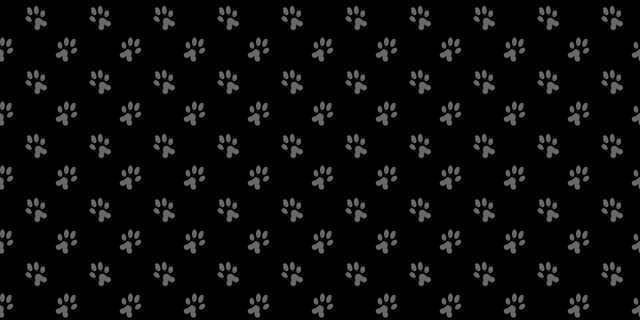
A Shadertoy shader for this pattern:

```glsl
// Staggered grey paw prints on black: each square cell holds one paw leaning
// left and one mirrored paw leaning right. A paw is four ellipse toes and a pad
// of three smoothly blended circles, all as distance functions.

#define REPEATS_DOWN 5.0               // cells per canvas height
#define PAW_SIZE 0.182                 // half paw height, in cells
#define LEFT_PAW vec2(0.563, 0.720)    // centre in the cell
#define RIGHT_PAW vec2(0.041, 0.227)
#define INNER_TOE vec2(0.21, 0.36)     // toe radii, in paw units
#define OUTER_TOE vec2(0.20, 0.30)
#define PAD_TILT 0.49
#define PAD_BLEND 0.25
#define EDGE_SOFTNESS 0.7              // in pixels
#define PAW_COLOR vec3(0.41)
#define GROUND_COLOR vec3(0.0)

vec2 rotate(vec2 p, float angle) {
    float c = cos(angle), s = sin(angle);
    return vec2(c * p.x - s * p.y, s * p.x + c * p.y);
}

float smoothUnion(float a, float b, float k) {
    float h = max(k - abs(a - b), 0.0) / k;
    return min(a, b) - 0.25 * k * h * h;
}

// Approximate distance to an ellipse tilted counterclockwise
float toe(vec2 p, vec2 centre, vec2 radii, float tilt) {
    vec2 q = rotate(p - centre, -tilt);
    float k = length(q / radii);
    float slope = length(q / (radii * radii));
    return (k - 1.0) * (k + 1e-4) / (slope + 1e-4);
}

// Two base lobes and a rounded top
float pad(vec2 p) {
    vec2 q = rotate(p - vec2(0.31, -0.48), -PAD_TILT);
    float top = length(q - vec2(0.0, 0.21)) - 0.31;
    float lobes = length(vec2(abs(q.x) - 0.33, q.y + 0.19)) - 0.24;
    return smoothUnion(top, lobes, PAD_BLEND);
}

float paw(vec2 p) {
    float d = pad(p);
    d = min(d, toe(p, vec2(-0.64, -0.10), OUTER_TOE, 0.85));
    d = min(d, toe(p, vec2(-0.54, 0.57), INNER_TOE, 0.35));
    d = min(d, toe(p, vec2(0.02, 0.66), INNER_TOE, 0.05));
    return min(d, toe(p, vec2(0.57, 0.36), OUTER_TOE, -0.20));
}

// Offset from the nearest repeat of a centre, in paw units
vec2 pawSpace(vec2 cell, vec2 centre) {
    return (fract(cell - centre + 0.5) - 0.5) / PAW_SIZE;
}

void mainImage(out vec4 fragColor, in vec2 fragCoord) {
    vec2 cell = fragCoord / iResolution.y * REPEATS_DOWN;
    float pixel = REPEATS_DOWN / (iResolution.y * PAW_SIZE);

    float leftPaw = paw(pawSpace(cell, LEFT_PAW));
    float rightPaw = paw(pawSpace(cell, RIGHT_PAW) * vec2(-1.0, 1.0));

    float edge = EDGE_SOFTNESS * pixel;
    float coverage = 1.0 - smoothstep(-edge, edge, min(leftPaw, rightPaw));
    fragColor = vec4(mix(GROUND_COLOR, PAW_COLOR, coverage), 1.0);
}
```
